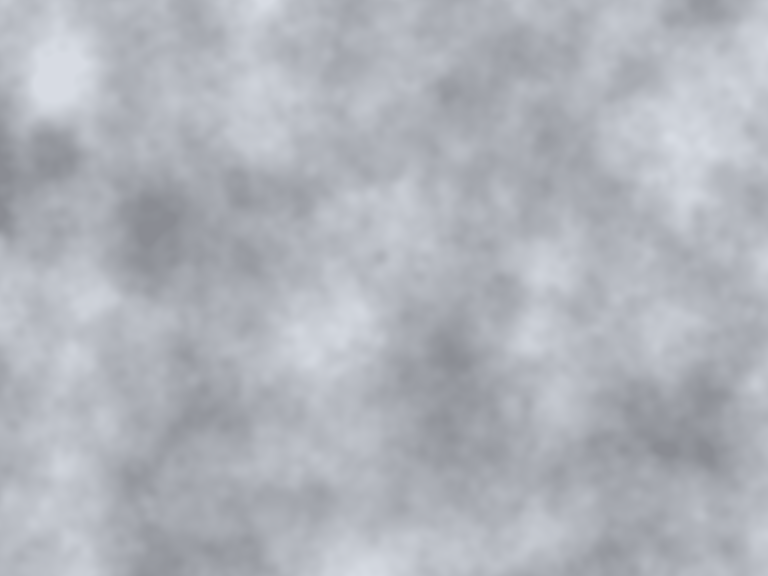
Reproduce this texture procedurally as a WebGL 1 fragment shader.

```glsl
precision highp float;

uniform vec2 u_resolution;

const vec3 SHADOW_GREY = vec3(0.54, 0.55, 0.576);
const vec3 LIGHT_GREY = vec3(0.842, 0.86, 0.89);
const float BASE_CELLS = 6.6;
const float OCTAVE_GAIN = 0.6;
const float CONTRAST = 0.3;
const int OCTAVES = 4;

// Three independent random values per cell
vec3 hash3(vec2 cell) {
  vec3 seed = vec3(dot(cell, vec2(127.1, 311.7)),
                   dot(cell, vec2(269.5, 183.3)),
                   dot(cell, vec2(419.2, 371.9)));
  return fract(sin(seed) * 43758.547);
}

// Cellular noise: one soft light or dark puff scattered in each cell
float puffNoise(vec2 p) {
  vec2 cell = floor(p);
  vec2 local = p - cell;
  float sum = 0.0;
  for (int y = -1; y <= 1; y++) {
    for (int x = -1; x <= 1; x++) {
      vec2 offset = vec2(float(x), float(y));
      vec3 rnd = hash3(cell + offset);
      vec2 toPuff = offset + rnd.xy - local;
      float falloff = max(0.0, 1.0 - dot(toPuff, toPuff));
      sum += (rnd.z * 2.0 - 1.0) * falloff * falloff;
    }
  }
  return sum;
}

// Layered puffs, each octave finer, fainter and turned
float cloudNoise(vec2 p, float gain) {
  mat2 turnAndDouble = mat2(1.6, 1.2, -1.2, 1.6);
  float amplitude = 1.0;
  float sum = 0.0;
  for (int i = 0; i < OCTAVES; i++) {
    sum += amplitude * puffNoise(p);
    p = turnAndDouble * p + vec2(17.3, 9.1);
    amplitude *= gain;
  }
  return sum;
}

void main() {
  vec2 uv = gl_FragCoord.xy / u_resolution.y;
  float cloud = cloudNoise(uv * BASE_CELLS + vec2(3.7, 8.2), OCTAVE_GAIN);
  float brightness = clamp(0.5 + CONTRAST * cloud, 0.0, 1.0);
  gl_FragColor = vec4(mix(SHADOW_GREY, LIGHT_GREY, brightness), 1.0);
}
```
